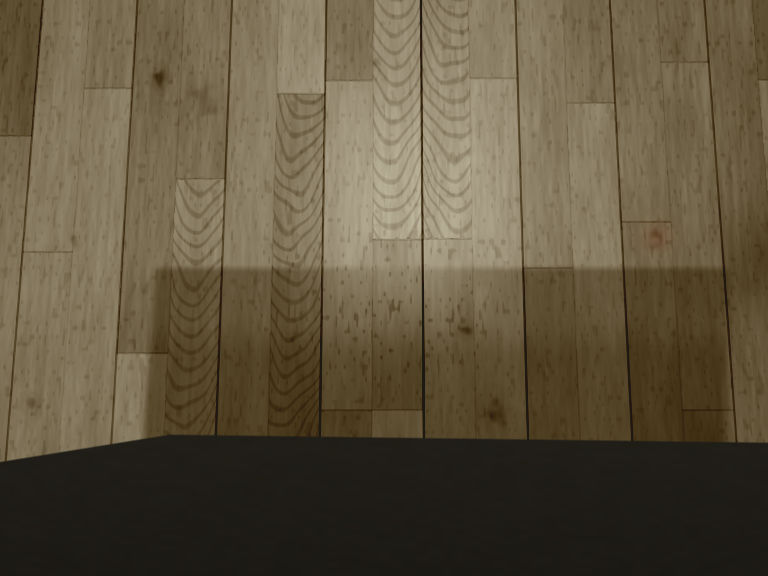
Write a WebGL 1 fragment shader that draws this texture.

```glsl
precision highp float;
uniform vec2 u_resolution;

// Strip layout, strips -9..6 counted from the central seam
const float FIRST_STRIP = -9.0;
const mat4 JOINT = mat4(.177, .328, .115, .460, .233, .900, .122, .105,
                        .312, .311, .102, .349, .134, .289, .081, .900);
const mat4 TONE_FAR = mat4(.76, 1.0, .95, .86, .88, .94, 1.05, .86,
                           1.06, 1.04, 1.0, .95, .93, .94, .93, .92);
const mat4 TONE_NEAR = mat4(.96, .97, 1.0, 1.03, 1.0, .94, .88, 1.0,
                            .91, 1.0, 1.05, .94, 1.04, .92, .97, .92);
const float LOW_JOINT = .534;
const float WOOD_VALUE = .50;
const float GLARE = .15;
const float SHADOW = .27;
const float GRAIN = .085;
const float RING_DENSITY = 270.0;
const vec3 TABLE_COLOR = vec3(.122, .112, .09);

float hash(vec2 p) {
  return fract(sin(dot(p, vec2(127.1, 311.7))) * 43758.5453);
}

float noise(vec2 p) {
  vec2 i = floor(p), f = fract(p);
  f = f * f * (3.0 - 2.0 * f);
  return mix(mix(hash(i), hash(i + vec2(1, 0)), f.x),
             mix(hash(i + vec2(0, 1)), hash(i + vec2(1, 1)), f.x), f.y);
}

float glow(vec2 p, vec2 center, vec2 size) {
  vec2 d = (p - center) / size;
  return exp(-dot(d, d));
}

// Dark core with a few wobbling rings
float knot(vec2 p, vec2 center, float radius) {
  vec2 d = (p - center) * vec2(1.0, .8) / radius;
  d += .7 * vec2(noise(p * 90.0), noise(p * 90.0 + 7.0)) - .35;
  float r = length(d);
  return exp(-r * r * 2.5) + .3 * exp(-r * .9) * (.5 + .5 * sin(r * 7.0));
}

float line(float d, float width, float px) {
  return 1.0 - smoothstep(width, width + 1.3 * px, abs(d));
}

void main() {
  float px = 1.0 / u_resolution.x;
  // x runs 0..1 across, y runs 0..0.75 from the top down
  vec2 p = vec2(gl_FragCoord.x, u_resolution.y - gl_FragCoord.y) * px;
  p.y *= .75 * u_resolution.x / u_resolution.y;

  // Strips fan out slightly towards the viewer
  float stripWidth = .0615 + .011 * p.y;
  float s = (p.x - .548 - .007 * p.y) / stripWidth;
  float strip = floor(s);
  float u = s - strip - .5;

  float joint = .104;
  vec2 tones = vec2(.82, 1.0);
  for (int c = 0; c < 4; c++) {
    for (int r = 0; r < 4; r++) {
      if (abs(float(c * 4 + r) + FIRST_STRIP - strip) < .5) {
        joint = JOINT[c][r];
        tones = vec2(TONE_FAR[c][r], TONE_NEAR[c][r]);
      }
    }
  }
  float near = smoothstep(joint - px, joint + px, p.y);
  float tone = mix(tones.x, tones.y, near);
  float hasLow = max(step(abs(strip + 1.5), 1.0), step(abs(strip - 5.0), .5));
  float low = hasLow * step(LOW_JOINT, p.y);
  tone += low * (abs(strip + 1.0) < .5 ? .22 : -.08);

  // Fibres, pores and broad stains
  float seed = strip * 17.3 + near * 5.1 + low * 3.7;
  vec2 w = vec2(s, p.y);
  float fibre = noise(vec2(s * 15.0, p.y * 22.0 + seed)) * .6
              + noise(vec2(s * 26.0, p.y * 75.0 + seed)) * .4 - .5;
  float stain = noise(vec2(s * 2.2, p.y * 9.0 + seed)) - .5;
  float pores = smoothstep(.68, .95, noise(vec2(s * 17.0, p.y * 110.0 + seed)));
  float worn = glow(p, vec2(.51, .41), vec2(.13, .09));

  // Arched growth rings on the plain-sawn strips
  float plain = 0.0;
  if (abs(strip + .5) < 1.0) plain = 1.0 - near;
  if (abs(strip + 3.0) < .5 || abs(strip + 5.0) < .5) plain = near;
  float bend = u + .5 * noise(vec2(seed, p.y * 9.0)) - .25;
  float rings = sin(RING_DENSITY * p.y + 38.0 * bend * bend
                    + 5.0 * noise(w * vec2(3.0, 22.0) + seed));
  rings = smoothstep(.3, 1.0, rings);

  // Light falling over the floor
  float light = .98 + .14 * glow(p, vec2(.4, .2), vec2(.55, .35));
  light -= .12 * smoothstep(.65, 1.0, p.x) + .10 * glow(p, vec2(0), vec2(.2, .18));
  float glare = glow(p, vec2(.53, .27), vec2(.15, .17));
  float v = WOOD_VALUE * tone * light + GLARE * .8 * glare;
  v += GRAIN * fibre + .05 * stain;
  v -= pores * (.05 + .09 * worn) + plain * rings * .08;

  // Cast shadow with a reflection washing out its middle
  float leftEdge = .203 - .07 * (p.y - .35);
  float shade = smoothstep(.343, .355, p.y)
              * smoothstep(leftEdge - .008, leftEdge + .008, p.x)
              * (1.0 - smoothstep(.935, .96, p.x));
  float wash = glow(p, vec2(.52, .32), vec2(.11, .10));
  v *= 1.0 - SHADOW * shade * (1.0 - .8 * wash);
  v *= 1.0 - .12 * shade * smoothstep(.41, .47, p.y);
  v *= 1.0 - .28 * glow(p, vec2(1.0, .34), vec2(.055, .07));

  // Knots
  float knots = knot(p, vec2(.208, .102), .013) + .4 * knot(p, vec2(.267, .132), .026)
    + .75 * knot(p, vec2(.607, .430), .012) + .5 * knot(p, vec2(.645, .537), .022)
    + .6 * knot(p, vec2(.855, .309), .016) + .5 * knot(p, vec2(.098, .313), .009)
    + .6 * knot(p, vec2(.04, .527), .012) + .5 * knot(p, vec2(.49, .08), .008);
  v -= .17 * knots;

  // Board seams, strip seams and end joints
  float boardDist = (s - 2.0 * floor(s * .5 + .5)) * stripWidth;
  float stripDist = (.5 - abs(u)) * stripWidth;
  float seamDepth = .15 + .22 * exp(-abs(s) * .6);
  v -= line(boardDist, .0006, px) * seamDepth;
  v -= line(stripDist, .0003, px) * .035;
  v -= line(p.y - joint, .0005, px) * .07;
  v -= hasLow * line(p.y - LOW_JOINT, .0005, px) * .06;

  // Brown in the dark, greyer in the light
  vec3 color = vec3(v, 1.07 * v - .085, 1.11 * v - .208);
  color.r += .05 * glow(p, vec2(.855, .309), vec2(.02));
  color = max(color, vec3(.11, .095, .07));

  // Dark table edge in front
  float edge = max(.6016 - .161 * p.x, .566 + .0134 * (p.x - .221));
  vec3 table = TABLE_COLOR * (1.06 - .9 * (p.y - .56));
  table += .008 * (noise(p * vec2(60.0, 140.0)) - .5);
  color = mix(color, table, smoothstep(edge - 1.2 * px, edge + 1.2 * px, p.y));
  gl_FragColor = vec4(color, 1.0);
}
```
